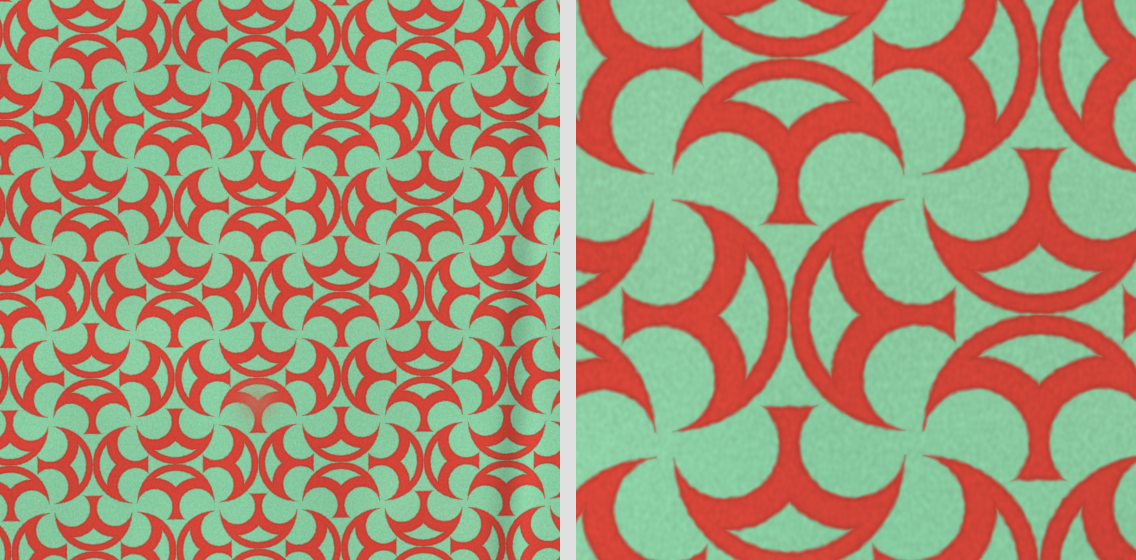
Left, the full canvas; right, a detail of the centre.
A Shadertoy shader for this pattern:

```glsl
const vec3 GREEN = vec3(0.535, 0.795, 0.63);
const vec3 RED = vec3(0.82, 0.265, 0.215);
const vec3 RUB_COLOR = vec3(0.71, 0.50, 0.40);

// Lattice: alternating upright and sideways pairs, slightly keystoned
const vec2 ANCHOR = vec2(0.609, 0.632);
const vec2 PITCH = vec2(0.1470, 0.1547);
const vec2 KEYSTONE = vec2(0.0042, -0.0037);

// Motif lengths, in canvas units
const float OUTER_R = 0.0686;
const vec2 LOBE_CENTER = vec2(0.0380, 0.0762);
const float LOBE_R = 0.0319;
const float EYE_R = 0.0565;
const float EYE_LOBE_R = 0.0514;
const float STEM_END = 0.0987;
const float STEM_HALF = 0.0180;

// Cloth and wear
const float EDGE_SOFT = 0.0013;
const float EDGE_WOBBLE = 0.0011;
const float GRAIN = 0.07;
const float MOTTLE = 0.06;
const vec2 RUB_CENTER = vec2(0.458, 0.283);
const float RUB_SIZE = 0.034;

vec2 hashGradient(vec2 cell) {
    vec3 h = fract(cell.xyx * vec3(0.1031, 0.1030, 0.0973));
    h += dot(h, h.yzx + 33.33);
    return fract((h.xx + h.yz) * h.zy) * 2.0 - 1.0;
}

float gradientNoise(vec2 p) {
    vec2 i = floor(p), f = fract(p);
    vec2 u = f * f * f * (f * (f * 6.0 - 15.0) + 10.0);
    vec2 e = vec2(0.0, 1.0);
    float a = dot(hashGradient(i), f);
    float b = dot(hashGradient(i + e.yx), f - e.yx);
    float c = dot(hashGradient(i + e.xy), f - e.xy);
    float d = dot(hashGradient(i + e.yy), f - e.yy);
    return mix(mix(a, b, u.x), mix(c, d, u.x), u.y);
}

// Two stemmed crescents back to back, touching at the origin
float pairDistance(vec2 p) {
    p = abs(p);
    float rim = length(p - vec2(0.0, OUTER_R));
    float lobe = length(p - LOBE_CENTER);
    float trim = max(min(p.y - OUTER_R, p.x - STEM_HALF), p.y - STEM_END);
    float crescent = max(max(rim - OUTER_R, LOBE_R - lobe), trim);
    float eye = max(rim - EYE_R, EYE_LOBE_R - lobe);
    return max(crescent, -eye);
}

float patternDistance(vec2 uv) {
    vec2 pitch = PITCH + KEYSTONE * uv.yx;
    vec2 cell = (uv - ANCHOR) / pitch;
    float d = 1.0;
    for (int i = 0; i < 4; i++) {
        vec2 site = vec2(i & 1, i >> 1);
        vec2 q = (mod(cell - site + 1.0, 2.0) - 1.0) * pitch;
        d = min(d, pairDistance(site.x == site.y ? q.yx : q));
    }
    return d;
}

float bump(float x, float width) {
    return exp(-x * x / (width * width));
}

// Soft vertical crease near the right side
float foldShade(vec2 uv) {
    float x = uv.x - 0.895 - 0.06 * uv.y - 0.008 * gradientNoise(uv.yy * 5.0);
    float strength = 0.65 + 0.7 * gradientNoise(vec2(3.5, uv.y * 4.0));
    return strength * (0.06 * bump(x - 0.04, 0.02) - 0.15 * bump(x, 0.025));
}

void mainImage(out vec4 fragColor, in vec2 fragCoord) {
    vec2 uv = fragCoord / iResolution.y;

    // Print with slightly ragged edges
    float d = patternDistance(uv) + EDGE_WOBBLE * gradientNoise(uv * 190.0);
    float soft = EDGE_SOFT + 0.5 / iResolution.y;
    float ink = 1.0 - smoothstep(-soft, soft, d);
    vec3 color = mix(GREEN, RED, ink);
    color *= 1.0 - 0.08 * bump(d + 0.001, 0.0018);

    // Rubbed patch
    float rub = exp(-dot(uv - RUB_CENTER, uv - RUB_CENTER) / (RUB_SIZE * RUB_SIZE));
    color = mix(color, RUB_COLOR, 0.55 * rub);

    // Uneven dye, yarn grain and crease
    float mottle = gradientNoise(uv * 4.0) + 0.5 * gradientNoise(uv * 11.0 + 7.0);
    float grain = gradientNoise(uv * vec2(310.0, 250.0)) + 0.5 * gradientNoise(uv * 130.0);
    color *= 1.0 + MOTTLE * mottle + GRAIN * grain + foldShade(uv);
    color.r += 0.05 * (1.0 - ink) * gradientNoise(uv * 3.0 + 19.0);

    fragColor = vec4(clamp(color, 0.0, 1.0), 1.0);
}
```
